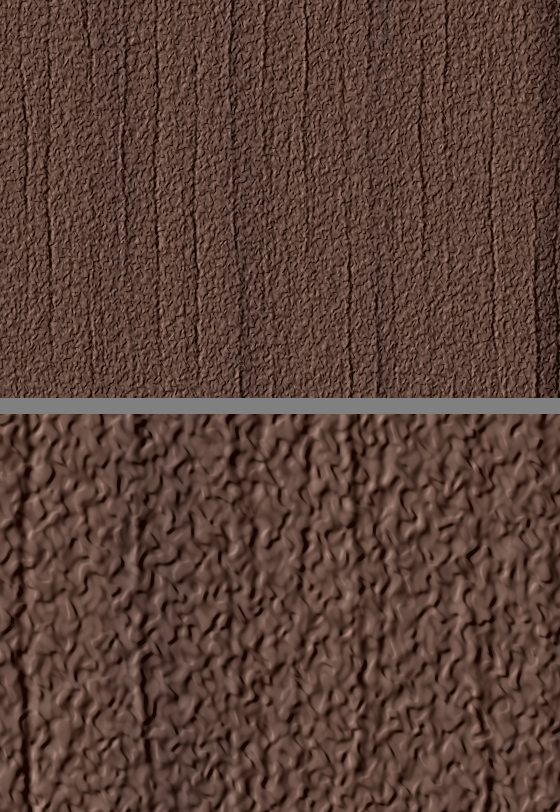
Top: the whole. Bottom: its middle third, enlarged.
A Shadertoy shader for this texture:

```glsl
// Dark brown embossed wood: dense fine wrinkles under ragged vertical cracks.
// Cellular bumps of random sign form small plateaus; their rims are darkened
// and lit from the left. Layered sines bend the cracks and shade the bands.

const vec3  DARK_BROWN  = vec3(0.155, 0.071, 0.035);
const vec3  LIGHT_BROWN = vec3(0.580, 0.458, 0.417);
const vec3  BAND_TINT   = vec3(-0.010, 0.000, 0.007);
const vec2  GRAIN_CELLS = vec2(148.0, 112.0); // bumps per canvas height
const vec2  LIGHT_STEP  = vec2(-0.36, 0.20);  // in bump cells
const float BASE_TONE   = 0.67;
const float RELIEF      = 0.37;
const float RIM_SHADE   = 0.26;
const float LUMP_RELIEF = 0.16;
const float RIM_SOFTNESS = 0.22;
const float CRACK_DEPTH = 0.56;
const float CRACK_WIDTH = 0.0034;
const float BAND_DEPTH  = 0.075;
const float EDGE_DEPTH  = 0.19;

vec2 hash2(vec2 p) {
    vec3 q = fract(p.xyx * vec3(0.1031, 0.1030, 0.0973));
    q += dot(q, q.yzx + 33.33);
    return fract((q.xx + q.yz) * q.zy);
}

// Smooth cellular noise: one raised or sunken bump per cell
float bumps(vec2 p) {
    vec2 cell = floor(p), f = fract(p);
    float height = 0.0;
    for (int y = -1; y <= 1; y++)
    for (int x = -1; x <= 1; x++) {
        vec2 o = vec2(x, y);
        vec2 rnd = hash2(cell + o);
        vec2 d = o + rnd - f;
        float raised = step(0.5, fract(rnd.x * 17.0 + rnd.y * 29.0));
        height += (2.0 * raised - 1.0) * exp(-5.0 * dot(d, d));
    }
    return height;
}

vec2 wrinkleWarp(vec2 p) {
    return p + 0.25 * sin(p.yx * vec2(1.9, 1.5) + 1.6 * sin(p * 0.63));
}

// Bumps flattened to plateaus with steep winding rims
float plateau(vec2 p) {
    float h = bumps(wrinkleWarp(p));
    return h / sqrt(RIM_SOFTNESS + h * h);
}

// Lit and darkened rims over larger soft lumps
float wrinkles(vec2 p) {
    vec2 q = p * GRAIN_CELLS + 40.0;
    vec2 r = q * 0.52 + 90.0;
    float near = plateau(q - 0.5 * LIGHT_STEP);
    float far = plateau(q + 0.5 * LIGHT_STEP);
    float middle = 0.5 * (near + far);
    float lumps = bumps(r - 0.5 * LIGHT_STEP) - bumps(r + 0.5 * LIGHT_STEP);
    return RELIEF * (near - far) - RIM_SHADE * (1.0 - middle * middle)
         + LUMP_RELIEF * lumps;
}

// One family of long vertical cracks, each with a raised lip
float cracks(vec2 p, float density, float width, float faintest, float seed) {
    float column = floor(p.x * density), tone = 0.0;
    for (int i = -1; i <= 1; i++) {
        float id = column + float(i);
        vec2 rnd = hash2(vec2(id + 50.0, seed));
        float phase = 6.283 * rnd.y;
        float bend = 0.007 * sin(p.y * 5.0 + phase)
                   + 0.0032 * sin(p.y * 17.0 + phase * 3.0)
                   + 0.0016 * sin(p.y * 61.0 + phase * 7.0)
                   + 0.0012 * sin(p.y * 157.0 + phase * 5.0)
                   + 0.0008 * sin(p.y * 337.0 + phase * 9.0);
        float centre = (id + 0.2 + 0.6 * rnd.x) / density + bend
                     - 0.020 * (p.y - 0.5);
        float d = (p.x - centre) / width;

        float run = sin(p.y * (3.0 + 4.0 * rnd.x) + phase * 2.0)
                  + 0.5 * sin(p.y * 29.0 + phase);
        float strength = mix(faintest, 1.0, smoothstep(-0.8, 0.8, run));
        float side = rnd.y < 0.4 ? -1.0 : 1.0;
        float lip = d - 2.2 * side;
        tone += strength * (0.45 * exp(-0.6 * lip * lip) - exp(-d * d));
    }
    return tone;
}

// Broad faint bands, broken into soft vertical streaks
float bands(vec2 p, float u) {
    float total = 0.0;
    for (int i = 0; i < 3; i++) {
        float k = float(i);
        float centre = 0.20 + 0.245 * k + 0.008 * sin(p.y * 4.0 + k * 2.0);
        float d = (u - centre) / 0.036;
        total += exp(-d * d) * (0.75 + 0.3 * sin(p.y * 3.2 + k * 2.4 - 1.5));
    }
    float streak = sin(p.x * 93.0 + 1.5 * sin(p.y * 3.0))
                 * sin(p.x * 41.0 + sin(p.y * 5.0));
    return total * (1.0 + 0.35 * streak) + 0.25 * streak;
}

void mainImage(out vec4 fragColor, in vec2 fragCoord) {
    vec2 p = fragCoord / iResolution.y;
    float u = fragCoord.x / iResolution.x;

    float band = bands(p, u);
    float rightEdge = smoothstep(0.945, 0.98, u + 0.006 * sin(p.y * 9.0));

    // Relief over broad shading
    float tone = BASE_TONE + wrinkles(p);
    tone += CRACK_DEPTH * cracks(p, 11.0, CRACK_WIDTH, 0.35, 3.0);
    tone += 0.5 * CRACK_DEPTH * cracks(p, 21.0, CRACK_WIDTH * 0.8, 0.1, 11.0);
    tone -= BAND_DEPTH * band + EDGE_DEPTH * rightEdge;

    vec3 color = mix(DARK_BROWN, LIGHT_BROWN, clamp(tone, -0.15, 1.2));
    color += BAND_TINT * clamp(band + rightEdge, 0.0, 1.0);
    fragColor = vec4(clamp(color, 0.0, 1.0), 1.0);
}
```
